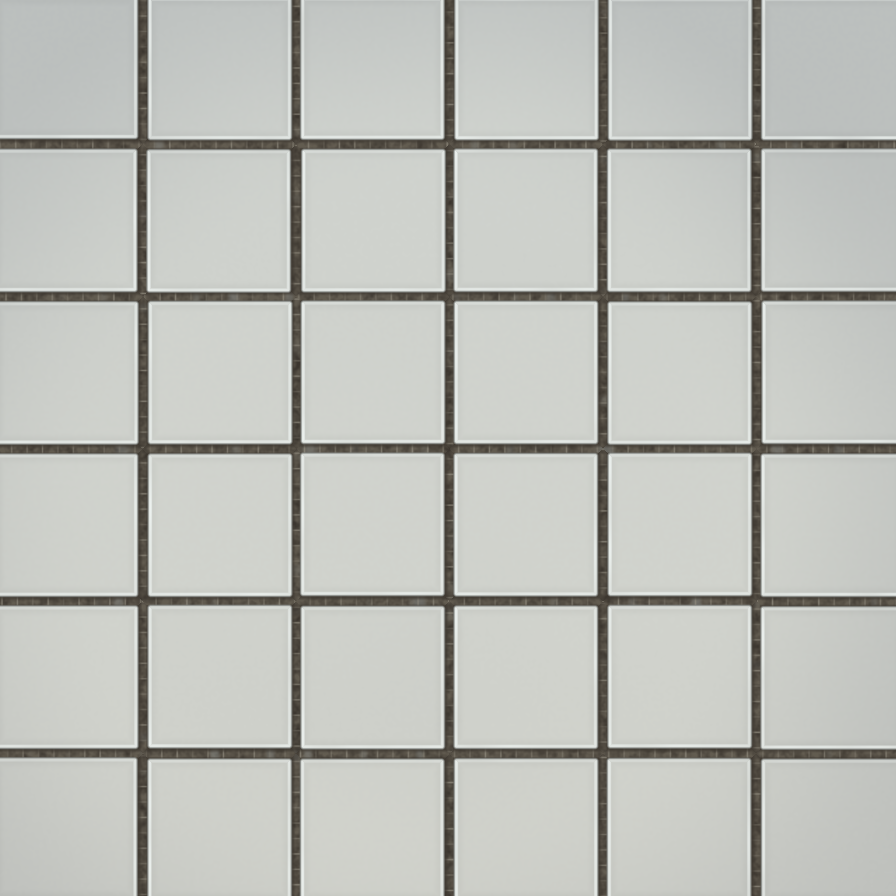
This texture is drawn by a Shadertoy shader. Its source:

```glsl
// Six by six satin white square tiles on a mesh backing with open brown joints.
// Each tile is a rounded box with a glazed rim; the joints carry thin mesh
// threads, pale glue spots and a shadow cast by the neighbouring tiles.

const vec2 PITCH = vec2(0.1712, 0.1700);      // tile spacing
const vec2 FIRST_JOINT = vec2(0.1593, 0.1590);
const float JOINT = 0.0098;                   // joint width
const float CORNER = 0.0035;                  // tile corner radius
const float JITTER = 0.0009;                  // misplacement of tiles
const float THREAD_STEP = 0.0172;             // mesh thread spacing
const float THREAD_HALF = 0.0008;
const float RIM_DEPTH = 0.0030;               // rim highlight inset
const float RIM_HALF = 0.0016;

const vec3 GLAZE = vec3(0.815, 0.825, 0.803);
const vec3 GLAZE_DIM = vec3(0.740, 0.752, 0.742);
const vec3 GLINT = vec3(0.930, 0.950, 0.940);
const vec3 EDGE_GREY = vec3(0.540, 0.555, 0.545);
const vec3 GROUT = vec3(0.385, 0.360, 0.315);
const vec3 GROUT_DARK = vec3(0.235, 0.213, 0.185);
const vec3 THREAD = vec3(0.550, 0.530, 0.480);

vec2 hash2(vec2 p) {
    vec3 a = fract(p.xyx * vec3(0.1031, 0.1030, 0.0973));
    a += dot(a, a.yzx + 33.33);
    return fract((a.xx + a.yz) * a.zy);
}

float corner(vec2 cell, vec2 offset, vec2 f) {
    return dot(hash2(cell + offset) * 2.0 - 1.0, f - offset);
}

// Gradient noise, roughly -0.7 to 0.7
float noise(vec2 p) {
    vec2 i = floor(p), f = p - i;
    vec2 u = f * f * f * (f * (f * 6.0 - 15.0) + 10.0);
    return mix(mix(corner(i, vec2(0, 0), f), corner(i, vec2(1, 0), f), u.x),
               mix(corner(i, vec2(0, 1), f), corner(i, vec2(1, 1), f), u.x), u.y);
}

float roundedBox(vec2 p, vec2 halfSize, float r) {
    vec2 q = abs(p) - halfSize + r;
    return length(max(q, 0.0)) + min(max(q.x, q.y), 0.0) - r;
}

// Joint floor: brown base, glue spots, mesh threads and shadow
vec3 jointColor(vec2 uv, vec2 fromJoint, float px) {
    bool horizontal = abs(fromJoint.y) < abs(fromJoint.x);
    float along = horizontal ? uv.x : uv.y;
    float across = horizontal ? fromJoint.y : -fromJoint.x;
    vec2 lane = floor((uv - FIRST_JOINT) / PITCH + 0.5);
    float laneId = horizontal ? lane.y : lane.x + 20.0;

    float mottle = noise(uv * 95.0) + 0.5 * noise(uv * 230.0);
    vec3 col = mix(GROUT_DARK, GROUT, clamp((horizontal ? 0.72 : 0.52) + mottle, 0.0, 1.0));

    float glue = smoothstep(0.15, 0.5, noise(vec2(along * 48.0, laneId * 7.3)));
    col = mix(col, EDGE_GREY, glue * (horizontal ? 0.45 : 0.2));

    float t = along / THREAD_STEP + 0.37 * laneId;
    float gap = abs(fract(t) - 0.5) * THREAD_STEP;
    float thread = 1.0 - smoothstep(THREAD_HALF - px, THREAD_HALF + px, gap);
    col = mix(col, THREAD, thread * mix(0.25, 0.85, hash2(vec2(floor(t), laneId)).x));

    // Light comes from the lower right, so the upper and left sides are darker
    float shadow = smoothstep(0.0, 0.5 * JOINT, across);
    float contact = smoothstep(0.3 * JOINT, 0.55 * JOINT, abs(across));
    return mix(col, GROUT_DARK, max(0.75 * shadow, 0.6 * contact));
}

// Tile face: broad light falloff, slight tone per tile, glazed rim
vec3 tileColor(vec2 uv, vec2 p, vec2 halfSize, float d, vec2 id, float px) {
    float falloff = smoothstep(0.34, 0.68, length(uv - vec2(0.46, 0.43)));
    falloff += 0.22 * noise(uv * 3.0 + 4.0) + 0.16 * (hash2(id + 51.0).x - 0.5);
    vec3 col = mix(GLAZE, GLAZE_DIM, clamp(falloff, 0.0, 1.0));
    col += vec3(0.010, 0.002, -0.008) * (0.5 - uv.y);
    col += 0.005 * noise(uv * 170.0);

    // Rim strength depends on the side of the tile
    vec2 side = p / halfSize;
    bool sideways = halfSize.x - abs(p.x) < halfSize.y - abs(p.y);
    float glint = sideways ? (side.x < 0.0 ? 0.95 : 0.8) : (side.y < 0.0 ? 0.85 : 0.45);
    glint *= 0.8 + 0.4 * noise(uv * 22.0);

    col *= 1.0 - 0.03 * smoothstep(-0.014, -0.004, d);
    float band = 1.0 - smoothstep(0.3 * RIM_HALF, RIM_HALF + px, abs(d + RIM_DEPTH));
    col = mix(col, GLINT, band * clamp(glint, 0.0, 1.0));
    return mix(col, EDGE_GREY, 0.9 * smoothstep(-0.0022, -0.0002, d));
}

void mainImage(out vec4 fragColor, in vec2 fragCoord) {
    vec2 uv = fragCoord / iResolution.xy;
    float px = 1.0 / min(iResolution.x, iResolution.y);

    vec2 grid = (uv - FIRST_JOINT) / PITCH;
    vec2 id = floor(grid);
    vec2 p = (fract(grid) - 0.5) * PITCH;
    vec2 fromJoint = (fract(grid + 0.5) - 0.5) * PITCH;

    p -= JITTER * (2.0 * hash2(id + 17.0) - 1.0);
    vec2 halfSize = 0.5 * (PITCH - JOINT);
    float d = roundedBox(p, halfSize, CORNER);

    vec3 joint = jointColor(uv, fromJoint, px);
    vec3 tile = tileColor(uv, p, halfSize, d, id, px);
    fragColor = vec4(mix(tile, joint, smoothstep(-px, px, d)), 1.0);
}
```
